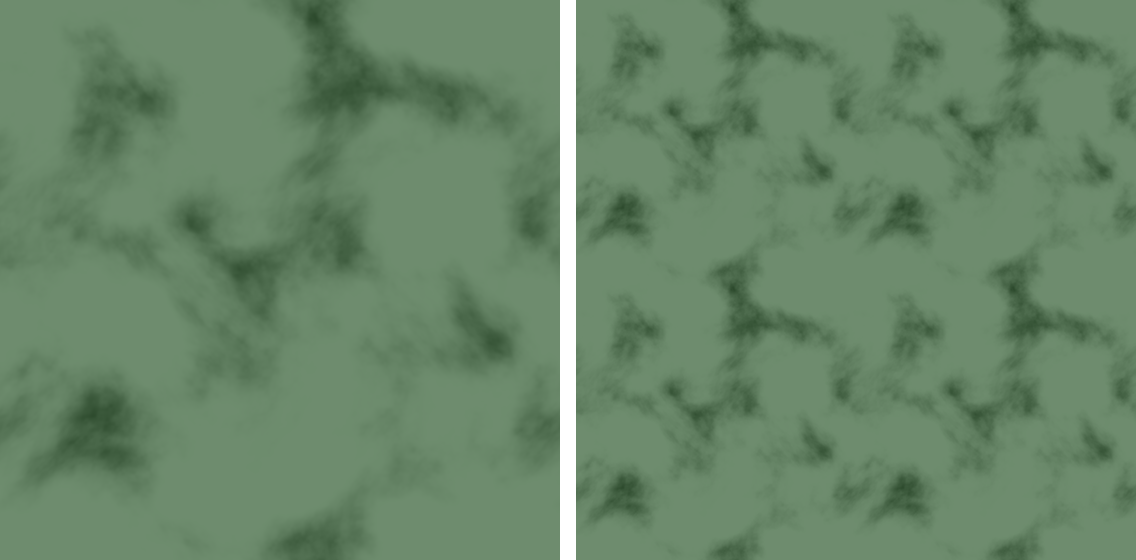
Left: one tile. Right: repeated 2 by 2.
Give the GLSL for this texture, as a Shadertoy shader.

```glsl
float hash(ivec2 cell, int period) {
    uvec2 q = uvec2(cell) * uvec2(1597334673u, 3812015801u);
    uint h = (q.x ^ q.y ^ uint(period) * 2654435769u) * 1597334673u;
    h = (h ^ (h >> 15)) * 2246822519u;
    return float((h ^ (h >> 13)) & 65535u) / 65535.0;
}

// Fifth powers modulo 29 never repeat, so the coarse values spread evenly
float evenHash(ivec2 cell) {
    int n = cell.x + 5 * cell.y + 2;
    return float((n * n * n * n * n) % 29) / 28.0;
}

float lattice(ivec2 cell, int period) {
    cell %= period;
    return period == 5 ? evenHash(cell) : hash(cell, period);
}

// Value noise that wraps after a whole number of cells
float wrappedNoise(vec2 uv, int period) {
    vec2 p = fract(uv) * float(period);
    ivec2 cell = ivec2(floor(p));
    vec2 f = fract(p);
    f = f * f * f * (f * (f * 6.0 - 15.0) + 10.0);
    float bottom = mix(lattice(cell, period), lattice(cell + ivec2(1, 0), period), f.x);
    float top = mix(lattice(cell + ivec2(0, 1), period), lattice(cell + ivec2(1, 1), period), f.x);
    return mix(bottom, top, f.y);
}

float cloud(vec2 uv) {
    float sum = 0.0, weight = 0.5;
    int period = 5;
    for (int octave = 0; octave < 6; octave++) {
        sum += weight * wrappedNoise(uv, period);
        uv += vec2(0.137, 0.271);
        weight *= 0.5;
        period *= 2;
    }
    return sum;
}

void mainImage(out vec4 fragColor, in vec2 fragCoord) {
    vec2 uv = fragCoord / iResolution.xy;

    // Gentle periodic bend hides the noise grid
    uv += 0.025 * sin(6.2831853 * (uv.yx * 2.0 + vec2(0.1, 0.4)));

    // Flat pale ground, with stains that deepen towards their cores
    float stain = clamp((cloud(uv) - 0.435) / 0.36, 0.0, 1.0);
    vec3 paleGreen = vec3(0.43, 0.55, 0.43);
    vec3 deepGreen = vec3(0.14, 0.255, 0.14);
    fragColor = vec4(mix(paleGreen, deepGreen, stain * stain), 1.0);
}
```
